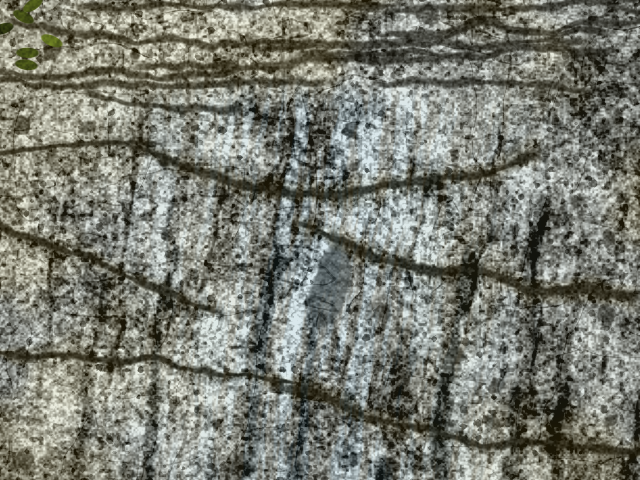
This texture is drawn by a Shadertoy shader. Its source:

```glsl
const vec3 DARK_ROCK = vec3(0.18, 0.18, 0.15);
const vec3 PALE_ROCK = vec3(0.75, 0.77, 0.75);
const vec3 CREAM_TINT = vec3(0.045, 0.018, -0.045);
const vec3 BLUE_TINT = vec3(-0.035, 0.0, 0.035);
const vec3 LEAF_GREEN = vec3(0.36, 0.42, 0.12);

float hash(vec2 p) {
    return fract(sin(dot(p, vec2(127.1, 311.7))) * 43758.55);
}

float noise(vec2 p) {
    vec2 i = floor(p), f = fract(p);
    f = f * f * (3.0 - 2.0 * f);
    return mix(mix(hash(i), hash(i + vec2(1, 0)), f.x),
               mix(hash(i + vec2(0, 1)), hash(i + vec2(1, 1)), f.x), f.y);
}

float fbm(vec2 p) {
    float sum = 0.0, amp = 0.533;
    for (int i = 0; i < 4; i++) {
        sum += amp * noise(p);
        p = mat2(1.6, 1.2, -1.2, 1.6) * p + 7.3;
        amp *= 0.5;
    }
    return sum;
}

// Wobbling, tapering line running along x from a to b
float seam(vec2 p, vec2 a, vec2 b, float bow, float width) {
    float t = (p.x - a.x) / (b.x - a.x);
    float tc = clamp(t, 0.0, 1.0);
    float seed = a.y * 37.0 + b.y * 19.0;
    float wobble = (fbm(vec2(p.x * 9.0, seed)) - 0.5) * 0.05;
    float y = mix(a.y, b.y, tc) + bow * 4.0 * tc * (1.0 - tc) + wobble;
    float taper = smoothstep(0.0, 0.08, t) * (1.0 - smoothstep(0.92, 1.0, t));
    float w = width * (0.35 + 1.3 * noise(p * 28.0 + seed));
    return taper * (1.0 - smoothstep(0.3 * w, w + 0.002, abs(p.y - y)));
}

// The long cracks that cross the face
float mainCracks(vec2 p, float width) {
    float c = seam(p, vec2(0.22, 0.72), vec2(1.16, 0.70), -0.11, width);
    c = max(c, seam(p, vec2(0.58, 0.54), vec2(1.36, 0.38), -0.03, width));
    c = max(c, seam(p, vec2(-0.06, 0.55), vec2(0.48, 0.33), 0.015, width * 0.8));
    c = max(c, seam(p, vec2(-0.06, 0.28), vec2(0.66, 0.19), 0.01, width * 0.6));
    c = max(c, seam(p, vec2(0.55, 0.21), vec2(1.4, 0.05), -0.04, width * 0.9));
    return max(c, seam(p, vec2(-0.06, 0.68), vec2(0.34, 0.70), 0.0, width * 0.5));
}

// Thin veins along the mid level of a noise field
float veins(vec2 p, float width) {
    return 1.0 - smoothstep(width * 0.3, width, abs(fbm(p) - 0.5));
}

// Round scattered patches, one per chosen cell
float spots(vec2 p, float scale, float share) {
    vec2 q = p * scale, id = floor(q);
    vec2 centre = 0.35 + 0.3 * vec2(hash(id + 3.1), hash(id + 8.7));
    float radius = mix(0.1, 0.3, hash(id + 5.5));
    float d = length(fract(q) - centre) + 0.16 * (noise(q * 7.0) - 0.5);
    return step(hash(id), share) * (1.0 - smoothstep(radius - 0.06, radius + 0.04, d));
}

float ellipse(vec2 p, vec2 centre, vec2 size, float angle) {
    float c = cos(angle), s = sin(angle);
    vec2 q = mat2(c, -s, s, c) * (p - centre);
    return 1.0 - smoothstep(0.85, 1.1, length(q / size));
}

void mainImage(out vec4 fragColor, in vec2 fragCoord) {
    vec2 p = fragCoord / iResolution.y;
    float aspect = iResolution.x / iResolution.y;
    vec2 warped = p + 0.03 * (vec2(fbm(p * 7.0), fbm(p * 7.0 + 31.0)) - 0.5);
    float upper = smoothstep(0.76, 0.86, warped.y);
    float centre = exp(-pow((p.x - 0.68) / 0.36, 2.0)) * (1.0 - upper);

    // Crystalline grain and broad mottling
    float grain = 0.5 * noise(p * 140.0) + 0.5 * noise(p * 250.0 + 17.0) - 0.5;
    float mottle = fbm(p * 13.0 + 4.0);
    float tone = 0.67 + 0.75 * grain + 0.45 * (mottle - 0.5);
    tone -= 0.22 * smoothstep(0.66, 0.8, noise(p * 105.0 + 9.0));

    // Steep foliation
    vec2 sheared = vec2(warped.x - 0.13 * p.y, p.y);
    float streak = fbm(sheared * vec2(65.0, 7.0));
    tone += (0.2 + 0.5 * centre) * (streak - 0.53) * (1.0 - upper);

    // Dark leaning bands and fine upright joints
    float bands = 0.0, joints = 0.0;
    for (int i = 0; i < 9; i++) {
        float k = float(i), r = hash(vec2(k, 2.0)), s = hash(vec2(k, 6.0));
        float x = 0.16 + 0.145 * k + 0.06 * (r - 0.5);
        bands = max(bands, seam(p.yx, vec2(-0.1, x), vec2(0.3 + 0.35 * s, x + 0.09), 0.02 * (r - 0.5), 0.014 + 0.016 * r));
        joints = max(joints, seam(p.yx, vec2(0.1 + 0.3 * r, x - 0.06), vec2(0.5 + 0.3 * s, x), 0.0, 0.006));
    }
    tone -= bands * (0.16 + 0.22 * smoothstep(0.35, 0.65, streak)) + 0.22 * joints;

    // Lichen, stronger toward the right side
    float rightSide = smoothstep(0.85, 1.33, p.x);
    float lichen = smoothstep(0.54, 0.66, fbm(p * 8.0 + 50.0) + 0.09 * rightSide);
    lichen *= smoothstep(0.3, 0.6, noise(p * 75.0));
    float patches = max(spots(p, 13.0, 0.16), spots(p + 0.37, 34.0, 0.16));
    tone -= 0.2 * lichen + 0.06 * rightSide;
    tone = mix(tone, 0.27 + 0.4 * grain, 0.8 * patches);

    // Slate lens
    float lens = ellipse(warped, vec2(0.685, 0.405), vec2(0.037, 0.092), -0.2);
    tone = mix(tone, 0.37 + 0.35 * grain, 0.9 * lens);

    // Layered ledges along the top
    float ledges = 0.0;
    for (int i = 0; i < 14; i++) {
        float k = float(i), r = hash(vec2(k, 11.0)), s = hash(vec2(k, 15.0));
        vec2 a = vec2(1.1 * r - 0.2, 0.81 + 0.0145 * k);
        ledges = max(ledges, seam(p, a, a + vec2(0.35 + 0.5 * s, 0.06 * (s - 0.6)), 0.02 * (r - 0.5), 0.009));
    }
    tone += upper * 0.3 * (fbm(warped * vec2(8.0, 24.0)) - 0.5);
    float network = veins(warped * vec2(5.0, 13.0), 0.022) * mix(0.45, 0.8, upper);
    network = max(network, 0.5 * veins(sheared * vec2(11.0, 4.0) + 20.0, 0.016));
    tone -= 0.3 * network;

    // Cracks with stained margins
    float cracks = max(mainCracks(p, 0.011), 0.85 * ledges);
    float stain = mainCracks(p, 0.035);
    tone -= 0.13 * stain;
    tone = mix(tone, 0.15 + 0.25 * grain, 0.9 * cracks);

    // Mineral tints and edge falloff
    vec2 edge = (p - vec2(0.5 * aspect, 0.5)) / vec2(0.5 * aspect, 0.5);
    tone *= 1.03 - 0.12 * dot(edge, edge) * 0.6;
    vec3 color = mix(DARK_ROCK, PALE_ROCK, (clamp(tone, 0.07, 0.9) - 0.175) / 0.585);
    float warm = smoothstep(0.4, 0.65, fbm(p * 3.5 + 70.0) + 0.12 * (1.0 - p.x));
    color += CREAM_TINT * max(0.8 * warm * (1.0 - centre), 0.5 * stain);
    color += BLUE_TINT * max(centre * smoothstep(0.4, 0.6, streak), 0.6 * lens);

    // Leaves in the upper corner
    for (int i = 0; i < 6; i++) {
        float k = float(i), r = hash(vec2(k, 21.0));
        vec2 spot = vec2(0.11 * r, 0.99 - 0.025 * k);
        float leaf = ellipse(p, spot, vec2(0.024, 0.011), 6.0 * r);
        color = mix(color, LEAF_GREEN * (0.45 + 0.6 * r + 0.6 * grain), leaf);
    }
    fragColor = vec4(clamp(color, 0.0, 1.0), 1.0);
}
```
